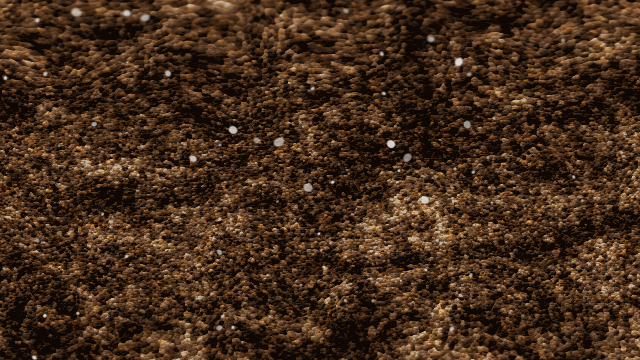
Write a WebGL 1 fragment shader that draws this texture.

```glsl
precision highp float;
// Dark crumbly soil seen at a low angle, with plant fibres and white granules.
// Soft-edged lit cells and noise form a tone that is mapped to a colour ramp;
// a focus band keeps the middle sharp while the far and near ground blur.

uniform vec2 u_resolution;

const vec3 PIT     = vec3(0.055, 0.026, 0.012);
const vec3 SHADE   = vec3(0.21, 0.13, 0.07);
const vec3 EARTH   = vec3(0.33, 0.21, 0.12);
const vec3 CRUMB   = vec3(0.44, 0.31, 0.22);
const vec3 LIT     = vec3(0.58, 0.41, 0.24);
const vec3 GLINT   = vec3(0.76, 0.71, 0.64);
const vec3 STRAW   = vec3(0.66, 0.44, 0.20);
const vec3 RUST    = vec3(0.48, 0.24, 0.10);
const vec3 GRANULE = vec3(0.88, 0.87, 0.85);

const vec2  LIGHT = vec2(-0.35, 1.0);
const float COARSE_SCALE = 62.0;      // cells per canvas height
const float FINE_SCALE = 118.0;
const float SHORT_FIBRE_SCALE = 30.0;
const float LONG_FIBRE_SCALE = 11.0;
const float FIBRE_WIDTH = 0.0016;
const float GRANULE_SCALE = 11.0;
const float GRANULE_SHARE = 0.26;
const float TONE_BIAS = -0.08;

float hash(vec2 p) {
  return fract(sin(dot(p, vec2(127.1, 311.7))) * 43758.5453);
}

vec2 hash2(vec2 p) {
  return vec2(hash(p), hash(p + 57.3));
}

// Value noise with roughly zero mean and unit deviation
float noise(vec2 p) {
  vec2 i = floor(p), f = fract(p);
  f = f * f * (3.0 - 2.0 * f);
  float low  = mix(hash(i), hash(i + vec2(1.0, 0.0)), f.x);
  float high = mix(hash(i + vec2(0.0, 1.0)), hash(i + 1.0), f.x);
  return (2.0 * mix(low, high, f.y) - 1.0) * 2.3;
}

// Cells of random brightness, lit on their upper side and blended by blur
float crumbs(vec2 p, float blur) {
  vec2 cell = floor(p);
  float sharpness = mix(24.0, 5.0, blur);
  float sum = 0.0, total = 0.0001;
  for (int j = -1; j <= 1; j++) {
    for (int i = -1; i <= 1; i++) {
      vec2 id = cell + vec2(float(i), float(j));
      vec2 d = p - id - hash2(id);
      float weight = exp(-sharpness * dot(d, d));
      sum += weight * (2.0 * hash(id + 19.7) - 1.0 + dot(d, LIGHT));
      total += weight;
    }
  }
  return 2.0 * sum / total;
}

// Scattered bent strands: x is coverage, y a random tint
vec2 fibres(vec2 p, float scale, float share, float blur) {
  vec2 cell = floor(p * scale), result = vec2(0.0);
  float width = FIBRE_WIDTH * (1.0 + blur) * scale;
  float edge = max(0.7 / u_resolution.y, 0.0012 + 0.003 * blur) * scale;
  for (int j = -1; j <= 1; j++) {
    for (int i = -1; i <= 1; i++) {
      vec2 id = cell + vec2(float(i), float(j));
      vec2 d = p * scale - id - hash2(id + scale);
      float angle = (hash(id + 3.1) - 0.5) * 2.6;
      float c = cos(angle), s = sin(angle);
      d = vec2(c * d.x + s * d.y, c * d.y - s * d.x);
      d.y += (hash(id + 8.4) - 0.5) * 1.8 * d.x * d.x;
      float halfLength = mix(0.08, 0.34, hash(id + 5.9));
      float dist = length(vec2(max(abs(d.x) - halfLength, 0.0), d.y)) - width * 0.5;
      float cover = (1.0 - smoothstep(-edge, edge, dist)) * step(hash(id + 11.2), share);
      cover *= mix(0.35, 1.0, hash(id + 14.6));
      if (cover > result.x) result = vec2(cover, hash(id + 21.8));
    }
  }
  return result * vec2(1.0 - 0.75 * blur, 1.0);
}

// Sparse pale pebbles, mostly tiny
float granules(vec2 p, float blur) {
  vec2 cell = floor(p * GRANULE_SCALE);
  float edge = max(1.0 / u_resolution.y, 0.0018 + 0.003 * blur), cover = 0.0;
  for (int j = -1; j <= 1; j++) {
    for (int i = -1; i <= 1; i++) {
      vec2 id = cell + vec2(float(i), float(j));
      vec2 d = p - (id + hash2(id + 41.0)) / GRANULE_SCALE;
      d.y += 0.5 * (hash(id + 2.2) - 0.5) * d.x;
      d.x *= mix(0.75, 1.1, hash(id + 6.6));
      float radius = 0.0035 + 0.009 * pow(hash(id + 9.5), 4.0) + 0.002 * blur;
      float dot_ = 1.0 - smoothstep(-edge, edge, length(d) - radius);
      cover = max(cover, dot_ * step(hash(id + 33.3), GRANULE_SHARE) * mix(0.5, 1.0, hash(id + 17.0)));
    }
  }
  return cover;
}

vec3 soilColour(float tone) {
  vec3 c = mix(PIT, SHADE, smoothstep(-1.3, -0.2, tone));
  c = mix(c, EARTH, clamp((tone + 0.3) / 0.75, 0.0, 1.0));
  c = mix(c, CRUMB, clamp((tone - 0.45) / 0.65, 0.0, 1.0));
  c = mix(c, LIT, clamp((tone - 1.1) / 0.6, 0.0, 1.0));
  return mix(c, GLINT, clamp((tone - 1.8) / 1.1, 0.0, 1.0));
}

void main() {
  vec2 p = gl_FragCoord.xy / u_resolution.y;
  float blur = smoothstep(0.5, 1.0, p.y) + 0.55 * (1.0 - smoothstep(0.0, 0.24, p.y));
  vec2 ground = vec2(p.x, p.y * (1.25 + 0.2 * p.y));

  // Ridges, clods and crumbs
  vec2 warp = 0.04 * vec2(noise(p * 6.0), noise(p * 6.0 + 31.0));
  vec2 slope = ground + warp;
  float tone = 0.42 * noise(vec2(slope.x * 3.5, (slope.y - 0.3 * slope.x) * 9.0))
             + 0.28 * noise(slope * 11.0 + 7.0) + 0.32 * noise(ground * 27.0 + 3.0);
  tone += 0.65 * crumbs(ground * COARSE_SCALE + warp * 20.0, blur);
  tone += 0.58 * (1.0 - 0.75 * blur) * crumbs(ground * FINE_SCALE, blur);
  vec3 colour = soilColour(tone + TONE_BIAS);
  colour *= mix(vec3(1.0), vec3(1.06, 0.99, 0.82), smoothstep(0.0, 1.5, noise(ground * 45.0)));

  // Fibres and granules
  vec2 fine = fibres(p, SHORT_FIBRE_SCALE, 0.5, blur);
  vec2 coarse = fibres(p, LONG_FIBRE_SCALE, 0.22, blur);
  colour = mix(colour, mix(RUST, STRAW, fine.y), 0.7 * fine.x);
  colour = mix(colour, mix(RUST, STRAW, coarse.y), 0.8 * coarse.x);
  colour = mix(colour, GRANULE, granules(p, blur));
  gl_FragColor = vec4(colour, 1.0);
}
```
